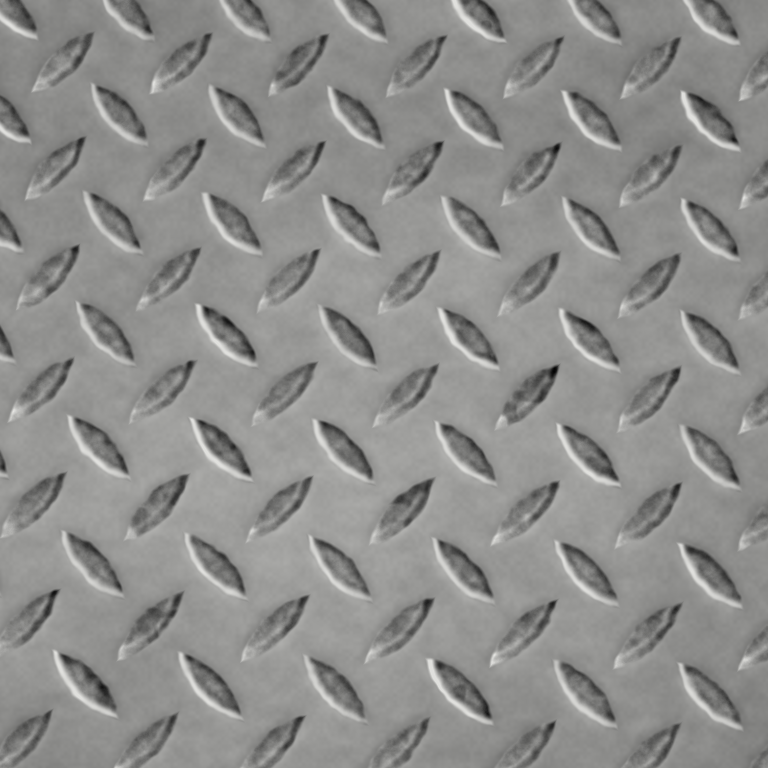
Write a three.js fragment shader that draws this texture.

```glsl
// Steel tread plate with raised lozenges leaning alternately left and right.
varying vec2 vUv;

float hash(vec2 p) {
  vec3 q = fract(vec3(p.xyx) * 0.1031);
  q += dot(q, q.yzx + 33.33);
  return fract((q.x + q.y) * q.z);
}

float noise(vec2 p) {
  vec2 i = floor(p), f = fract(p);
  f = f * f * (3.0 - 2.0 * f);
  return mix(mix(hash(i), hash(i + vec2(1.0, 0.0)), f.x),
             mix(hash(i + vec2(0.0, 1.0)), hash(i + vec2(1.0)), f.x), f.y);
}

float fbm(vec2 p) {
  float sum = 0.0, gain = 0.5;
  for (int i = 0; i < 4; i++) {
    sum += gain * noise(p);
    p = p * 2.03 + 17.0;
    gain *= 0.5;
  }
  return sum;
}

// Lattice (columns from the right, rows from the top) to canvas, in mild perspective
vec2 latticeToCanvas(vec2 g) {
  return vec2(0.9245 - g.x * (0.1522 + 0.00176 * g.y),
              0.9792 - g.y * (0.1361 + 0.00195 * g.y) + g.x * (0.0014 + 0.0003 * g.y));
}

vec2 canvasToLattice(vec2 p) {
  vec2 g = vec2((0.9245 - p.x) / 0.157, 0.0);
  for (int i = 0; i < 3; i++) {
    float drop = 0.9792 - p.y + g.x * (0.0014 + 0.0003 * g.y);
    g.y = (sqrt(0.01852 + 0.0078 * drop) - 0.1361) / 0.0039;
    g.x = (0.9245 - p.x) / (0.1522 + 0.00176 * g.y);
  }
  return g;
}

// Soft line of the given width around zero
float band(float d, float width) {
  return exp(-d * d / (width * width));
}

void main() {
  // Worn sheet: broad sheen, cloudy tarnish, fine grain
  float sheen = band(length((vUv - vec2(0.42, 0.42)) * vec2(0.85, 1.0)), 0.48);
  float grain = noise(vUv * 210.0) + noise(vUv * 120.0 + 9.0) - 1.0;
  float shade = 0.515 + 0.105 * sheen;
  shade += 0.10 * (fbm(vUv * vec2(5.0, 6.0)) - 0.47);
  shade += 0.04 * (noise(vUv * vec2(38.0, 55.0)) - 0.5) + 0.022 * grain;

  vec2 lattice = canvasToLattice(vUv);
  for (int k = 0; k < 2; k++) {
    float rising = float(k);
    vec2 id = floor(lattice - 0.5 * rising + 0.5) + 0.5 * rising;
    float seed = hash(id * 2.0 + 31.0);

    // Local frame: x along the lozenge, y across it towards its upper side
    float angle = mix(-0.81, 0.785, rising) + 0.05 * (seed - 0.5);
    vec2 axis = vec2(cos(angle), sin(angle));
    vec2 q = vUv - latticeToCanvas(id);
    q = vec2(dot(q, axis), dot(q, vec2(-axis.y, axis.x)));
    q.y += 0.0035 * (noise(vUv * 85.0) - 0.5);

    // Lens between two arcs
    float halfLength = 0.055 + 0.0012 * id.y;
    float halfWidth = mix(0.0195, 0.0180, rising);
    float radius = (halfLength * halfLength + halfWidth * halfWidth) / (2.0 * halfWidth);
    float upper = length(q + vec2(0.0, radius - halfWidth)) - radius;
    float lower = length(q - vec2(0.0, radius - halfWidth)) - radius;
    float lens = max(upper, lower);
    float along = q.x / halfLength;
    float across = q.y / halfWidth;

    // Contact shadow on the upper side, reflected light on the lower
    float outside = band(max(lens, 0.0), 0.008);
    shade -= 0.06 * outside * smoothstep(-0.3, 0.9, across);
    shade += 0.05 * outside * smoothstep(0.1, 1.0, -across);

    // Rubbed crown, flecked and smeared differently on each lozenge
    float wear = fbm(vUv * 95.0 + seed * 40.0) - 0.47;
    float smear = smoothstep(0.6, 1.0, seed) * smoothstep(0.5, 0.8, noise(vUv * 60.0));
    float crown = 0.505 + 0.28 * wear - 0.12 * smear + 0.03 * grain;
    float patchy = 0.65 + 0.6 * noise(vUv * 70.0 + 21.0);

    // Falling lozenge: broad lit lower bevel, shaded upper bevel
    float falling = crown - 0.04 * across;
    falling -= 0.21 * patchy * band(upper + 0.003, 0.006);
    float glint = (0.75 + 0.3 * seed) * (0.6 + 0.4 * patchy);
    glint *= 1.0 - 0.25 * smoothstep(0.2, 1.0, along);
    falling = mix(falling, 0.88, clamp(glint * band(lower + 0.004, 0.0055), 0.0, 1.0));
    falling -= 0.07 * patchy * band(lower + 0.0145, 0.004);

    // Rising lozenge: dull face, broken dark rims, lit lower tip and lower flank
    float dull = crown - 0.02 - 0.05 * along;
    dull -= 0.10 * patchy * band(upper + 0.005, 0.006) * smoothstep(-0.9, 0.4, along);
    dull -= 0.17 * patchy * band(lower + 0.005, 0.0045) * smoothstep(-0.7, 0.4, along);
    dull += 0.11 * patchy * band(lower + 0.0125, 0.004);
    dull += 0.07 * band(upper, 0.003) * smoothstep(0.5, -0.4, along);
    dull += 0.20 * smoothstep(-0.45, -0.95, along) * patchy;

    float face = mix(falling, dull, rising);
    shade = mix(shade, face, smoothstep(0.0026, -0.0026, lens));
  }

  gl_FragColor = vec4(clamp(shade, 0.0, 1.0) * vec3(1.0, 1.0, 0.987), 1.0);
}
```
